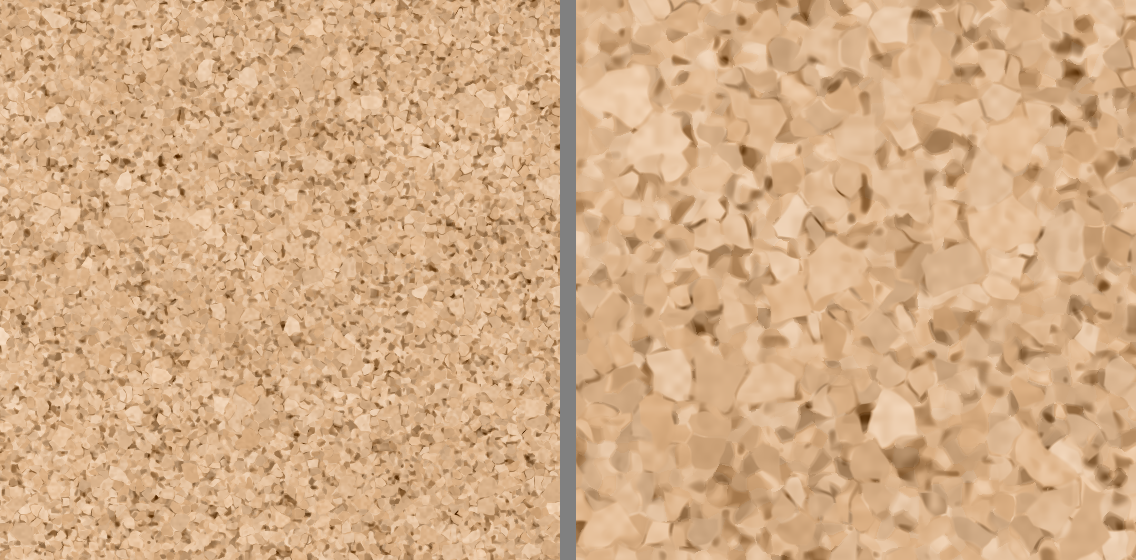
Left, the full canvas; right, a detail of the centre.
This texture is drawn by a Shadertoy shader. Its source:

```glsl
// Pressed cork board: pale angular granules packed in fine tan crumbs with dark crevices.

float hash(vec2 p, float seed) {
    return fract(sin(dot(p, vec2(127.1, 311.7)) + seed * 74.7) * 43758.5453);
}

float valueNoise(vec2 p, float seed) {
    vec2 cell = floor(p);
    vec2 f = fract(p);
    f = f * f * (3.0 - 2.0 * f);
    float low = mix(hash(cell, seed), hash(cell + vec2(1.0, 0.0), seed), f.x);
    float high = mix(hash(cell + vec2(0.0, 1.0), seed), hash(cell + 1.0, seed), f.x);
    return mix(low, high, f.y);
}

vec2 rotate(vec2 p, float angle) {
    float c = cos(angle);
    float s = sin(angle);
    return vec2(c * p.x - s * p.y, s * p.x + c * p.y);
}

// Red level of a granule; a high rank gives a dark one
float granuleTone(float rank) {
    return 0.925 - 0.13 * rank - 0.22 * pow(rank, 6.0);
}

// Stretched cells: x = tone softened at borders, y = border distance,
// z = random pick, w = random hue
vec4 granules(vec2 p, float maxRank, float softness, float seed) {
    vec2 home = floor(p);
    vec2 nearestCell = home;
    vec2 secondCell = home;
    float nearest = 9.0;
    float second = 9.0;
    for (int y = -1; y <= 1; y++) {
        for (int x = -1; x <= 1; x++) {
            vec2 cell = home + vec2(x, y);
            vec2 center = cell + vec2(hash(cell, seed), hash(cell, seed + 1.0));
            vec2 offset = rotate(p - center, 6.2832 * hash(cell, seed + 2.0));
            offset.y *= mix(1.0, 1.6, hash(cell, seed + 3.0));
            float d = length(offset);
            if (d < nearest) {
                second = nearest;
                secondCell = nearestCell;
                nearest = d;
                nearestCell = cell;
            } else if (d < second) {
                second = d;
                secondCell = cell;
            }
        }
    }
    float border = second - nearest;
    float own = granuleTone(maxRank * hash(nearestCell, seed + 4.0));
    float other = granuleTone(maxRank * hash(secondCell, seed + 4.0));
    float tone = mix(0.5 * (own + other), own, smoothstep(0.0, softness, border));
    return vec4(tone, border, hash(nearestCell, seed + 5.0), hash(nearestCell, seed + 6.0));
}

// Coverage of the granules whose random pick exceeds a threshold
float chipMask(vec4 grain, float threshold, float softness) {
    return step(threshold, grain.z) * smoothstep(0.0, softness, grain.y);
}

// Tan ramp from a red level; warmth scales the saturation
vec3 corkColor(float level, float warmth) {
    float chroma = 1.0 - 3.4 * max(level - 0.865, 0.0);
    return level - vec3(0.0, 0.16, 0.32) * chroma * warmth;
}

void mainImage(out vec4 fragColor, in vec2 fragCoord) {
    vec2 uv = fragCoord / iResolution.y;

    // Ragged outlines
    vec2 wobble = vec2(valueNoise(uv * 95.0, 1.0), valueNoise(uv * 95.0, 2.0)) - 0.5;
    vec2 p = uv + wobble * 0.006;

    // Three granule sizes, small ones underneath
    vec4 crumb = granules(p * 112.0, 1.0, 0.4, 10.0);
    vec4 grain = granules(p * 62.0, 0.75, 0.3, 20.0);
    vec4 chip = granules(p * 35.0, 0.6, 0.2, 30.0);
    float grainCover = chipMask(grain, 0.55, 0.25);
    float chipCover = chipMask(chip, 0.85, 0.16);

    float level = mix(crumb.x, grain.x, grainCover);
    level = mix(level, chip.x, chipCover);
    float hue = mix(mix(crumb.w, grain.w, grainCover), chip.w, chipCover);

    // Dark crevices gather between the larger granules
    float open = 1.0 - 0.85 * max(grainCover, chipCover);
    float clump = mix(0.5, 1.4, valueNoise(uv * 22.0, 40.0));
    float crevice = smoothstep(0.64, 0.95, valueNoise(p * 125.0, 41.0));
    level -= 0.24 * crevice * clump * open;

    // Rare bark flecks and rare bleached chips
    float bark = chipMask(grain, 0.992, 0.3) * (1.0 - chipCover);
    level -= 0.22 * bark * valueNoise(uv * 150.0, 42.0);
    level = mix(level, 0.955, 0.8 * chipMask(chip, 0.985, 0.16));

    // Fine mottling and slow drift
    level += 0.05 * (valueNoise(uv * 170.0, 50.0) - 0.5);
    level += 0.03 * (valueNoise(uv * 7.0, 51.0) - 0.5);

    float warmth = mix(0.9, 1.1, hue);
    fragColor = vec4(clamp(corkColor(level, warmth), 0.0, 1.0), 1.0);
}
```
